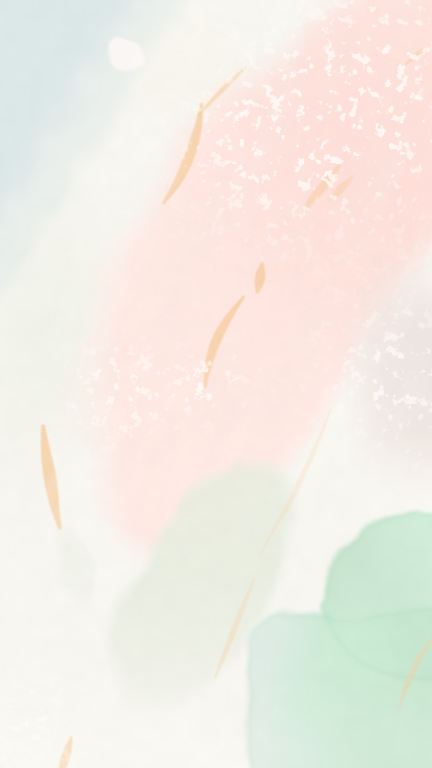
A Shadertoy shader for this background:

```glsl
#define CREAM vec3(0.972, 0.967, 0.945)
#define BLUSH vec3(1.000, 0.912, 0.890)
#define ROSE vec3(0.990, 0.860, 0.835)
#define MIST vec3(0.855, 0.902, 0.905)
#define MINT vec3(0.790, 0.912, 0.825)
#define SAGE vec3(0.910, 0.928, 0.875)
#define TAUPE vec3(0.930, 0.895, 0.875)
#define GOLD vec3(0.965, 0.800, 0.620)
#define WARP 0.07
#define FLECK_SCALE 62.0

float hash(vec2 p) {
    vec3 q = fract(p.xyx * 0.1031);
    q += dot(q, q.yzx + 33.33);
    return fract((q.x + q.y) * q.z);
}

float noise(vec2 p) {
    vec2 i = floor(p), f = fract(p);
    f = f * f * (3.0 - 2.0 * f);
    return mix(mix(hash(i), hash(i + vec2(1, 0)), f.x),
               mix(hash(i + vec2(0, 1)), hash(i + vec2(1, 1)), f.x), f.y);
}

float fbm(vec2 p) {
    float sum = 0.0, amp = 0.533;
    for (int i = 0; i < 4; i++) {
        sum += amp * noise(p);
        p = mat2(1.6, 1.2, -1.2, 1.6) * p + 7.3;
        amp *= 0.5;
    }
    return sum;
}

mat2 rotation(float a) { return mat2(cos(a), sin(a), -sin(a), cos(a)); }

// Approximate signed distance to an ellipse
float ellipse(vec2 p, vec2 radius) {
    return (length(p / radius) - 1.0) * min(radius.x, radius.y);
}

float roundBox(vec2 p, vec2 halfSize, float r) {
    vec2 q = abs(p) - halfSize + r;
    return length(max(q, 0.0)) + min(max(q.x, q.y), 0.0) - r;
}

float wash(float d, float softness) { return smoothstep(softness, -softness, d); }

float glow(vec2 p, float r) { return exp(-dot(p, p) / (r * r)); }

// Tapered brush mark; shape holds bend, half width and opacity
float brush(vec2 p, vec4 ends, vec3 shape) {
    vec2 along = ends.zw - ends.xy;
    float t = clamp(dot(p - ends.xy, along) / dot(along, along), 0.0, 1.0);
    vec2 side = normalize(vec2(-along.y, along.x));
    vec2 spine = ends.xy + along * t + side * shape.x * 4.0 * t * (1.0 - t);
    float width = shape.y * (0.3 + 0.7 * sin(3.1416 * t));
    return shape.z * wash(length(p - spine) - width, 0.004);
}

const vec4 STROKES[12] = vec4[12](
    vec4(0.567, 1.620, 0.460, 1.510), vec4(0.468, 1.535, 0.380, 1.310),
    vec4(0.785, 1.395, 0.700, 1.285), vec4(0.815, 1.370, 0.765, 1.315),
    vec4(0.607, 1.167, 0.597, 1.103), vec4(0.565, 1.092, 0.474, 0.885),
    vec4(0.100, 0.790, 0.137, 0.555), vec4(0.990, 1.670, 0.940, 1.630),
    vec4(0.765, 0.830, 0.600, 0.490), vec4(0.590, 0.440, 0.500, 0.210),
    vec4(1.010, 0.310, 0.925, 0.140), vec4(0.165, 0.070, 0.140, -0.02));
const vec3 SHAPES[12] = vec3[12](
    vec3(0.0, 0.005, 0.6), vec3(0.018, 0.012, 0.75), vec3(0.0, 0.010, 0.5),
    vec3(0.0, 0.009, 0.45), vec3(0.0, 0.012, 0.8), vec3(-0.016, 0.011, 0.8),
    vec3(-0.004, 0.014, 0.75), vec3(0.0, 0.006, 0.55), vec3(0.01, 0.006, 0.22),
    vec3(0.0, 0.007, 0.32), vec3(-0.01, 0.007, 0.45), vec3(0.0, 0.010, 0.5));
// Centre and radius of each fleck cluster
const vec3 CLUSTERS[6] = vec3[6](
    vec3(0.28, 0.87, 0.12), vec3(0.49, 0.89, 0.08), vec3(0.92, 0.90, 0.16),
    vec3(0.06, 0.10, 0.11), vec3(0.62, 1.45, 0.20), vec3(0.90, 1.57, 0.28));

void mainImage(out vec4 fragColor, in vec2 fragCoord) {
    vec2 p = fragCoord / iResolution.x;
    vec2 bleed = vec2(fbm(p * 6.0), fbm(p * 6.0 + 31.0)) - 0.5;
    vec2 q = p + WARP * bleed;
    float cloud = fbm(p * 4.0 + 12.0);
    float grain = fbm(p * 38.0) - 0.5;
    float streak = fbm(rotation(0.42) * p * vec2(26.0, 5.0));

    // Cream ground with faint green at the left
    vec3 col = CREAM + 0.02 * (cloud - 0.5);
    col = mix(col, SAGE, 0.45 * glow((p - vec2(0.10, 1.0)) / vec2(1.0, 1.5), 0.18));
    col = mix(col, vec3(0.965, 0.955, 0.91), 0.6 * glow(p - vec2(0.43, 1.62), 0.13));

    // Misty blue corner, pale outer wash and denser core
    vec2 m = q + 0.8 * WARP * bleed;
    float mistEdge = (m.x - 0.44 + 0.63 * (1.778 - m.y)) * 0.846;
    col = mix(col, MIST, 0.42 * wash(mistEdge, 0.035));
    col = mix(col, MIST, 0.9 * wash(mistEdge + 0.11, 0.07));
    col = mix(col, vec3(0.99, 0.97, 0.96), 0.85 * wash(ellipse(m - vec2(0.30, 1.65), vec2(0.055, 0.042)), 0.007));

    // Broad blush sweep
    float leftEdge = 0.20 + 0.68 * (q.y - 0.85) * (q.y - 0.85);
    float rightEdge = 0.67 + 0.68 * (q.y - 0.713);
    float blush = smoothstep(-0.07, 0.09, q.x - leftEdge)
                * smoothstep(-0.05, 0.07, rightEdge - q.x + 0.08 * (streak - 0.5))
                * smoothstep(0.47, 0.56, q.y);
    float depth = glow((p - vec2(0.88, 1.42)) / vec2(1.0, 1.1), 0.42);
    vec3 pink = mix(BLUSH, ROSE, clamp(depth * (0.25 + 1.1 * streak), 0.0, 1.0));
    col = mix(col, pink + 0.025 * (streak - 0.5), 0.96 * blush);

    // Taupe patch and sage leaves
    col = mix(col, TAUPE, 0.75 * wash(ellipse(q - vec2(0.96, 0.90), vec2(0.12, 0.21)), 0.06) * (0.5 + cloud));
    float leaf = ellipse(rotation(0.52) * (q - vec2(0.475, 0.42)), vec2(0.16, 0.31));
    col = mix(col, SAGE, wash(leaf, 0.02) * mix(0.35, 0.9, smoothstep(0.10, 0.45, p.y)));
    float smallLeaf = ellipse(rotation(-0.4) * (q - vec2(0.167, 0.458)), vec2(0.038, 0.085));
    col = mix(col, SAGE, 0.4 * wash(smallLeaf, 0.012));

    // Mint pools with a darker drying rim
    float lowerPool = roundBox(q - vec2(0.86, 0.08), vec2(0.28, 0.285), 0.11);
    float upperPool = ellipse(q - vec2(0.96, 0.40), vec2(0.205, 0.19));
    vec3 paleMint = mix(vec3(0.875, 0.925, 0.90), MINT, smoothstep(0.56, 0.82, p.x + 0.3 * (cloud - 0.5)));
    paleMint = mix(paleMint, CREAM, 0.35 * smoothstep(0.25, 0.0, p.y) * cloud);
    col = mix(col, paleMint + 0.04 * (cloud - 0.5), 0.95 * wash(lowerPool, 0.010));
    col = mix(col, MINT + 0.07 * (cloud - 0.5), 0.9 * wash(upperPool, 0.007));
    float rim = exp(-abs(lowerPool + 0.008) * 160.0) + exp(-abs(upperPool + 0.006) * 160.0);
    col -= 0.025 * rim * vec3(1.0, 0.5, 0.8);

    // Gold brush marks with dry bristle gaps
    for (int i = 0; i < 12; i++) {
        float ink = brush(p + 0.008 * bleed, STROKES[i], SHAPES[i]);
        col = mix(col, GOLD, ink * (0.7 + 0.5 * streak));
    }

    // Scattered white flecks and paper grain
    float cover = 0.0;
    for (int i = 0; i < 6; i++) cover += glow(p - CLUSTERS[i].xy, CLUSTERS[i].z);
    float fleck = smoothstep(0.60, 0.72, fbm(rotation(0.4) * p * FLECK_SCALE));
    col = mix(col, vec3(1.0, 0.985, 0.975), 0.8 * fleck * min(cover, 1.0));
    col += 0.014 * grain;
    fragColor = vec4(clamp(col, 0.0, 1.0), 1.0);
}
```
